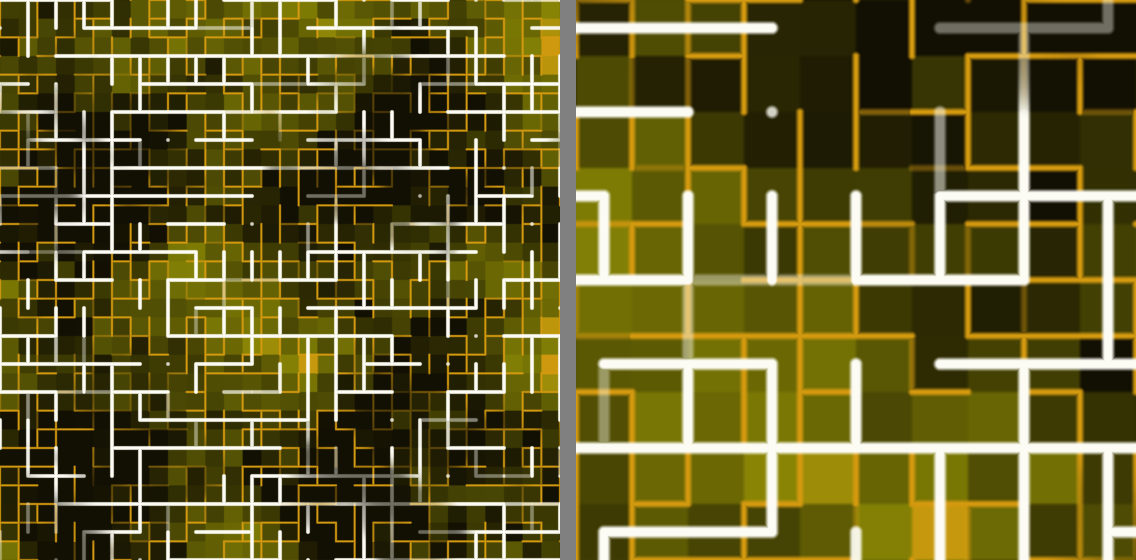
Left, the full canvas; right, a detail of the centre.
Give the GLSL for this pattern, as a Shadertoy shader.

```glsl
#define TILES 30.0          // tiles and thin lines per canvas height
#define WIRES 20.0          // thick white lines per canvas height
#define THIN 0.0018         // half width of the orange lines
#define THICK 0.0033        // half width of the white lines
#define SOFT 0.0016         // edge softness
#define PATCH_SCALE 11.5    // frequency of the light and dark regions
#define TILE_JITTER 0.34    // tone difference between neighbours
#define DARK vec3(0.07, 0.06, 0.01)
#define OLIVE vec3(0.62, 0.61, 0.02)
#define AMBER vec3(0.83, 0.60, 0.06)
#define WHITE vec3(0.99, 0.99, 0.96)

float hash(vec3 p) {
    p = fract(p * vec3(0.1031, 0.1130, 0.0973));
    p += dot(p, p.yzx + 33.33);
    return fract((p.x + p.y) * p.z);
}

// Layered, warped sines: smooth regions around zero
float region(vec2 p) {
    const mat2 turn = mat2(0.8, 0.6, -0.6, 0.8);
    float sum = 0.0, amp = 0.5;
    for (int i = 0; i < 4; i++) {
        p += 0.5 * sin(p.yx * 1.3 + 0.7);
        sum += amp * 0.5 * (sin(p.x) + sin(p.y));
        p = turn * p * 1.7 + 2.3;
        amp *= 0.6;
    }
    return sum;
}

float ink(float d) {
    float soft = max(SOFT, 0.7 / iResolution.y);
    return 1.0 - smoothstep(-soft, soft, d);
}

// Round-ended strokes along x; each run of segments is kept or dropped whole
float strokes(vec2 uv, float cells, float halfWidth, float share, float run, float seed) {
    vec2 p = uv * cells;
    float row = round(p.y), cover = 0.0;
    for (float k = -1.0; k <= 1.0; k++) {
        float seg = floor(p.x) + k;
        vec3 id = vec3(floor((seg + mod(row, run)) / run), row, seed);
        vec2 gap = vec2(max(abs(p.x - seg - 0.5) - 0.5, 0.0), p.y - row);
        float kept = step(hash(id + 5.0), share);
        float strength = mix(0.4, 1.0, smoothstep(0.03, 0.2, hash(id + 71.0)));
        cover = max(cover, kept * strength * ink(length(gap) / cells - halfWidth));
    }
    return cover;
}

// Small dots on some crossings
float dots(vec2 uv) {
    vec2 node = round(uv * WIRES);
    float kept = step(hash(vec3(node, 17.0)), 0.4);
    return 0.8 * kept * ink(length(uv - node / WIRES) - THICK);
}

vec3 tileColor(vec2 cell) {
    float tone = 0.25 + 0.82 * region((cell + 0.5) / TILES * PATCH_SCALE + 3.0);
    tone += TILE_JITTER * (hash(vec3(cell, 3.0)) - 0.5);
    vec3 color = mix(DARK, OLIVE, clamp(tone, 0.0, 1.0));
    return mix(color, AMBER, 0.9 * smoothstep(0.80, 0.98, tone));
}

// Four nearest tiles joined by a narrow soft seam
vec3 tiles(vec2 uv) {
    vec2 p = uv * TILES - 0.5, c = floor(p);
    float seam = TILES * max(SOFT, 0.7 / iResolution.y);
    vec2 f = smoothstep(0.5 - seam, 0.5 + seam, fract(p));
    vec3 low = mix(tileColor(c), tileColor(c + vec2(1, 0)), f.x);
    vec3 high = mix(tileColor(c + vec2(0, 1)), tileColor(c + 1.0), f.x);
    return mix(low, high, f.y);
}

void mainImage(out vec4 fragColor, in vec2 fragCoord) {
    vec2 uv = fragCoord / iResolution.y;
    vec3 color = tiles(uv);

    // Thin amber lattice
    float thin = max(strokes(uv, TILES, THIN, 0.52, 1.0, 1.0),
                     strokes(uv.yx, TILES, THIN, 0.56, 1.0, 2.0));
    float thinFade = smoothstep(-0.6, -0.1, region(uv * PATCH_SCALE + 40.0));
    color = mix(color, AMBER, thin * mix(0.35, 1.0, thinFade));

    // Thick white lattice, fading in places
    float thick = max(strokes(uv, WIRES, THICK, 0.58, 2.0, 3.0),
                      strokes(uv.yx, WIRES, THICK, 0.45, 1.0, 4.0));
    thick = max(thick, dots(uv));
    float thickFade = smoothstep(-0.6, -0.25, region(uv * PATCH_SCALE * 0.8 + 80.0));
    color = mix(color, WHITE, thick * mix(0.4, 1.0, thickFade));

    fragColor = vec4(color, 1.0);
}
```
